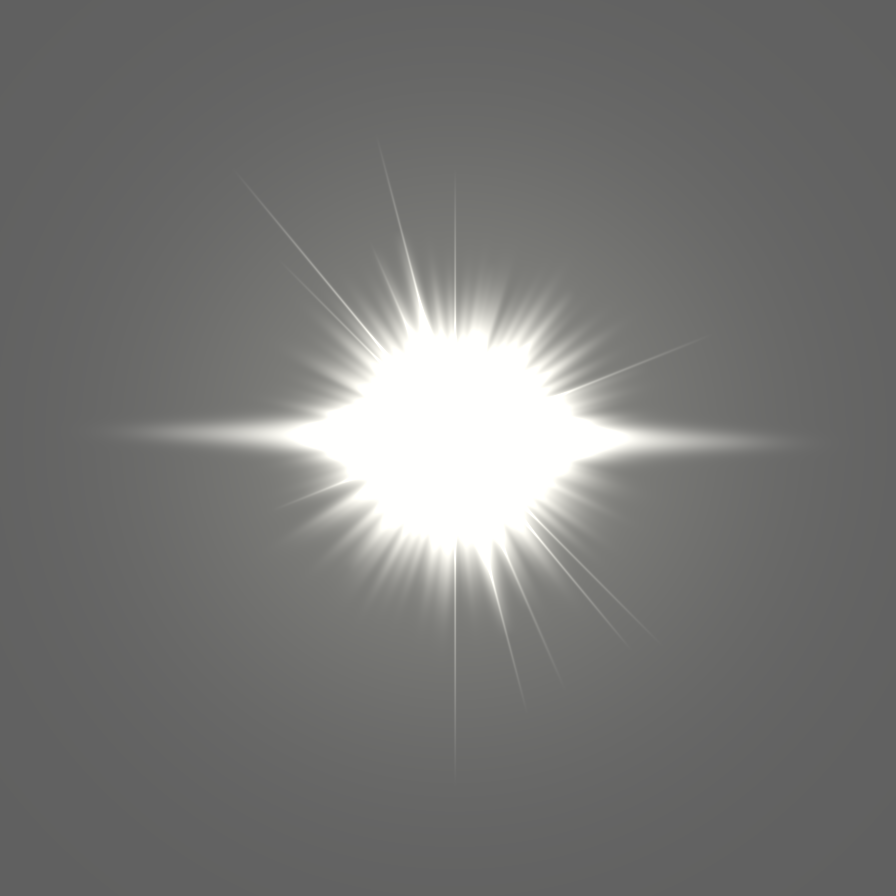
A WebGL 1 fragment shader for this background:

```glsl
precision highp float;

uniform vec2 u_resolution;

vec2 hashGradient(vec2 cell) {
    float angle = 6.28318 * fract(sin(dot(cell, vec2(127.1, 311.7))) * 43758.5);
    return vec2(cos(angle), sin(angle));
}

float gradientNoise(vec2 p) {
    vec2 cell = floor(p);
    vec2 f = p - cell;
    vec2 blend = f * f * f * (f * (f * 6.0 - 15.0) + 10.0);
    float a = dot(hashGradient(cell), f);
    float b = dot(hashGradient(cell + vec2(1.0, 0.0)), f - vec2(1.0, 0.0));
    float c = dot(hashGradient(cell + vec2(0.0, 1.0)), f - vec2(0.0, 1.0));
    float d = dot(hashGradient(cell + vec2(1.0, 1.0)), f - vec2(1.0, 1.0));
    return mix(mix(a, b, blend.x), mix(c, d, blend.x), blend.y);
}

// Line of light through the centre, with its own reach on each side
float beam(vec2 p, float degrees, float reachAhead, float reachBehind, float width) {
    float angle = radians(degrees);
    vec2 direction = vec2(cos(angle), sin(angle));
    float along = dot(p, direction);
    float across = dot(p, vec2(-direction.y, direction.x));
    float reach = along > 0.0 ? reachAhead : reachBehind;
    float fade = clamp(1.0 - abs(along) / reach, 0.0, 1.0);
    float w = max(width, 0.7 / min(u_resolution.x, u_resolution.y));
    return fade * exp(-across * across / (w * w));
}

// Bright core whose radius varies with direction to form soft spikes
float corona(vec2 p) {
    float r = length(p);
    vec2 direction = p / max(r, 0.0001);
    float radius = 0.132
        + 0.018 * gradientNoise(direction * 5.0 + 3.7)
        + 0.022 * gradientNoise(direction * 13.0 + 8.2);
    return exp(-pow(r / radius, 3.5));
}

// Wide, slightly tilted streak that narrows outwards
float horizontalStreak(vec2 p) {
    float d = abs(p.x);
    float width = 0.008 + 0.04 * exp(-d / 0.13);
    float across = (p.y + 0.016 * p.x) / width;
    float strength = 1.1 * exp(-d * d / 0.048) * smoothstep(0.46, 0.3, d);
    return strength * exp(-across * across);
}

void main() {
    float size = min(u_resolution.x, u_resolution.y);
    vec2 p = (gl_FragCoord.xy - 0.5 * u_resolution) / size - vec2(0.008, 0.012);

    // Grey backdrop with a broad halo
    vec3 color = vec3(0.376);
    color += 0.16 * exp(-dot(p, p) / 0.096) * vec3(1.0, 1.0, 0.88);

    // Core and streak
    color += corona(p) * vec3(1.0, 0.985, 0.95);
    color += horizontalStreak(p) * vec3(1.0, 0.99, 0.96);

    // Fine rays
    float rays = 0.45 * beam(p, 129.6, 0.39, 0.31, 0.0014);
    rays += 0.32 * beam(p, 134.8, 0.28, 0.33, 0.0014);
    rays += 0.42 * beam(p, 104.6, 0.35, 0.32, 0.0014);
    rays += 0.30 * beam(p, 113.5, 0.24, 0.31, 0.0016);
    rays += 0.42 * beam(p, 90.0, 0.30, 0.39, 0.0011);
    rays += 0.32 * beam(p, 21.8, 0.31, 0.22, 0.0016);

    // Soft rays close to the core
    rays += 0.75 * beam(p, 105.0, 0.24, 0.23, 0.007);
    rays += 0.35 * beam(p, 113.0, 0.23, 0.21, 0.006);
    rays += 0.45 * beam(p, 51.0, 0.21, 0.19, 0.006);
    rays += 0.30 * beam(p, 78.0, 0.20, 0.17, 0.005);
    rays += 0.25 * beam(p, 20.0, 0.23, 0.18, 0.006);
    color += rays * vec3(1.0, 0.99, 0.95);

    gl_FragColor = vec4(min(color, vec3(1.0, 1.0, 0.996)), 1.0);
}
```
